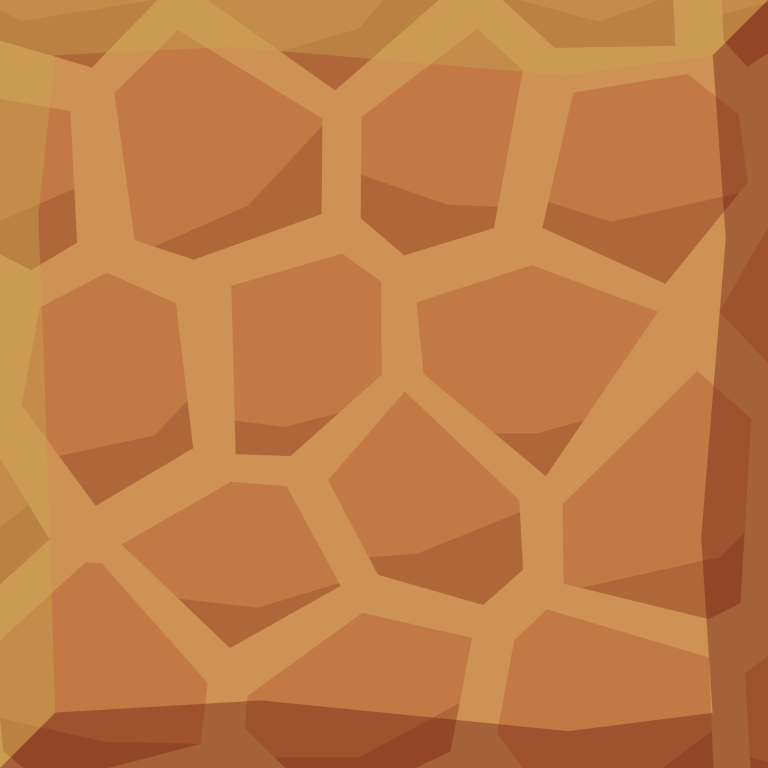
A Shadertoy shader for this texture:

```glsl
vec2 hash2(vec2 p) {
    vec3 q = fract(p.xyx * vec3(0.1031, 0.1030, 0.0973));
    q += dot(q, q.yzx + 33.33);
    return fract((q.xx + q.yz) * q.zy);
}

vec2 direction(float angle) {
    return vec2(cos(angle), sin(angle));
}

// Jittered site of a stone, with every other row shifted
vec2 stoneSite(vec2 cell) {
    vec2 jitter = 0.55 * (hash2(cell + 17.0) - 0.5);
    float stagger = 0.5 * mod(cell.y, 2.0);
    return (cell + 0.5 + jitter + vec2(stagger, 0.0)) / vec2(3.2, 4.0);
}

// Signed distances: x to the stone outline, y to its lit face
vec2 stoneFaces(vec2 p) {
    vec2 base = floor(p * vec2(3.2, 4.0));
    vec2 ownCell = base;
    float nearest = 1e3;
    for (int j = -2; j <= 2; j++)
    for (int i = -2; i <= 2; i++) {
        vec2 cell = base + vec2(i, j);
        float d = distance(p, stoneSite(cell));
        if (d < nearest) {
            nearest = d;
            ownCell = cell;
        }
    }

    vec2 site = stoneSite(ownCell);
    vec2 rnd = hash2(ownCell + 71.0);
    float shadeAngle = -1.8 + 0.85 * rnd.x;
    vec2 shadeDir = direction(shadeAngle);
    float outline = 1e3;
    float extent = 1e3;

    // Slightly turned borders with uneven mortar gaps
    for (int j = -2; j <= 2; j++)
    for (int i = -2; i <= 2; i++) {
        if (i == 0 && j == 0) continue;
        vec2 cell = ownCell + vec2(i, j);
        vec2 toward = stoneSite(cell) - site;
        vec2 r = hash2(ownCell * 3.0 + cell * 7.0 + 5.0);
        vec2 normal = direction(atan(toward.y, toward.x) + 0.22 * (r.x - 0.5));
        float reach = dot(0.5 * toward, normal) - 0.018 - 0.02 * r.y;
        outline = min(outline, reach - dot(p - site, normal));
        float facing = dot(normal, shadeDir);
        if (facing > 0.01) extent = min(extent, reach / facing);
    }

    // Bent crease that cuts off the shaded lower side
    vec2 fromCrease = p - site - shadeDir * extent * 0.64;
    float bend = 0.1 + 0.22 * rnd.y;
    float lit = -max(dot(fromCrease, direction(shadeAngle - bend)),
                     dot(fromCrease, direction(shadeAngle + bend)));
    return vec2(outline, lit);
}

// Width of a frame side, bent at two knots (position, width)
float frameWidth(float t, vec2 a, vec2 b) {
    float w = mix(0.072, a.y, clamp((t - 0.07) / (a.x - 0.07), 0.0, 1.0));
    w = mix(w, b.y, clamp((t - a.x) / (b.x - a.x), 0.0, 1.0));
    return mix(w, 0.072, clamp((t - b.x) / (0.93 - b.x), 0.0, 1.0));
}

void mainImage(out vec4 fragColor, in vec2 fragCoord) {
    vec2 uv = fragCoord / iResolution.xy;
    float soft = 0.75 / iResolution.y;

    // Stones in mortar
    vec3 mortar = vec3(0.804, 0.573, 0.329);
    vec3 stone = vec3(0.761, 0.475, 0.271);
    vec3 shade = vec3(0.686, 0.400, 0.222);
    vec2 faces = smoothstep(-soft, soft, stoneFaces(uv + vec2(4.12, 6.07)));
    vec3 color = mix(mortar, mix(shade, stone, faces.y), faces.x);

    // Bevelled frame: light at top and left, dark at bottom and right
    float left = uv.x - frameWidth(uv.y, vec2(0.45, 0.060), vec2(0.72, 0.050));
    float right = 1.0 - uv.x - frameWidth(uv.y, vec2(0.30, 0.087), vec2(0.69, 0.055));
    float bottom = uv.y - frameWidth(uv.x, vec2(0.34, 0.088), vec2(0.74, 0.048));
    float top = 1.0 - uv.y - frameWidth(uv.x, vec2(0.30, 0.061), vec2(0.735, 0.098));
    float inner = min(min(left, right), min(bottom, top));
    vec3 lightTint = vec3(0.79, 0.66, 0.31);
    vec3 darkTint = vec3(0.415, 0.09, 0.045);
    vec3 tint = mix(lightTint, darkTint, smoothstep(-soft, soft, uv.x - uv.y));
    color = mix(color, tint, 0.4 * (1.0 - smoothstep(-soft, soft, inner)));

    fragColor = vec4(color, 1.0);
}
```
